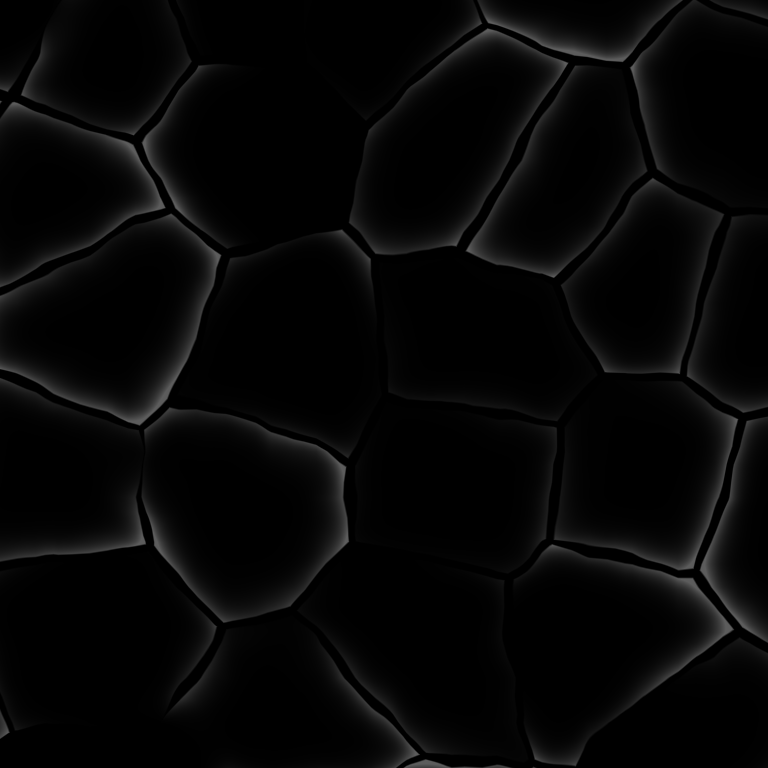
Give the GLSL for this texture, as a WebGL 1 fragment shader.

```glsl
precision highp float;
// Black cracked stone slabs with a faint grey glow along the crack edges.
uniform vec2 u_resolution;

const float CELLS = 4.5;          // slabs across the canvas
const float JITTER = 0.8;         // irregularity of slab centres
const float GLOW_LENGTH = 0.0118; // decay distance of the glow
const float GLOW_PEAK = 0.30;     // brightest straight edge
const float GLOW_LIMIT = 0.36;    // brightest corner

float hash(vec2 p) {
  vec3 q = fract(vec3(p.xyx) * 0.1031);
  q += dot(q, q.yzx + 33.33);
  return fract((q.x + q.y) * q.z);
}

vec2 hash2(vec2 p) {
  return vec2(hash(p + 17.3), hash(p + 61.7));
}

// Bilinear noise; its unsmoothed kinks make the cracks angular.
float angularNoise(vec2 p) {
  vec2 i = floor(p), f = fract(p);
  float low = mix(hash(i), hash(i + vec2(1.0, 0.0)), f.x);
  float high = mix(hash(i + vec2(0.0, 1.0)), hash(i + vec2(1.0)), f.x);
  return mix(low, high, f.y);
}

float smoothNoise(vec2 p) {
  vec2 f = fract(p);
  return angularNoise(floor(p) + f * f * (3.0 - 2.0 * f));
}

vec2 warp(vec2 p, float frequency, float amount) {
  vec2 q = p * frequency;
  return amount * (vec2(angularNoise(q + 40.0), angularNoise(q + 90.0)) - 0.5);
}

vec2 slabCentre(vec2 cell) {
  return cell + 0.5 + JITTER * (hash2(cell) - 0.5);
}

vec2 nearestCell(vec2 q) {
  vec2 base = floor(q), best = base;
  float bestDistance = 100.0;
  for (int y = -1; y <= 1; y++) {
    for (int x = -1; x <= 1; x++) {
      vec2 cell = base + vec2(float(x), float(y));
      vec2 toCentre = slabCentre(cell) - q;
      float d = dot(toCentre, toCentre);
      if (d < bestDistance) {
        bestDistance = d;
        best = cell;
      }
    }
  }
  return best;
}

// x: distance to the nearest border, y: summed falloff from all borders.
vec2 slabBorders(vec2 q, vec2 cell) {
  vec2 centre = slabCentre(cell);
  float nearest = 1.0, falloff = 0.0;
  for (int y = -2; y <= 2; y++) {
    for (int x = -2; x <= 2; x++) {
      if (x != 0 || y != 0) {
        vec2 other = slabCentre(cell + vec2(float(x), float(y)));
        vec2 middle = 0.5 * (centre + other);
        float d = dot(middle - q, normalize(other - centre)) / CELLS;
        nearest = min(nearest, d);
        falloff += exp(-d / GLOW_LENGTH);
      }
    }
  }
  return vec2(nearest, falloff);
}

void main() {
  vec2 p = gl_FragCoord.xy / u_resolution.y;
  float pixel = 1.0 / u_resolution.y;

  // Slabs with bent, jagged borders
  vec2 bent = p + warp(p, 6.0, 0.030) + warp(p, 17.0, 0.014)
                + warp(p, 43.0, 0.004);
  vec2 q = bent * CELLS + 20.0;
  vec2 cell = nearestCell(q);
  vec2 borders = slabBorders(q, cell);
  vec2 slabOffset = 50.0 * hash2(cell + 7.0);

  // Crack width differs on each side and closes in places
  float opening = smoothstep(0.14, 0.34, smoothNoise(p * 5.0 + 30.0));
  float halfWidth = opening * (0.0025 + 0.0065 * angularNoise(p * 24.0 + slabOffset));
  float slab = smoothstep(halfWidth - pixel, halfWidth + pixel, borders.x);

  // Uneven glow, strongest in the corners of a slab
  float patches = smoothstep(0.08, 0.88, smoothNoise(p * 4.5 + slabOffset));
  float strength = GLOW_PEAK * pow(patches, 1.4) * opening;
  float glow = strength * borders.y * exp(halfWidth / GLOW_LENGTH);
  float grey = slab * min(glow, GLOW_LIMIT);

  gl_FragColor = vec4(vec3(grey), 1.0);
}
```
